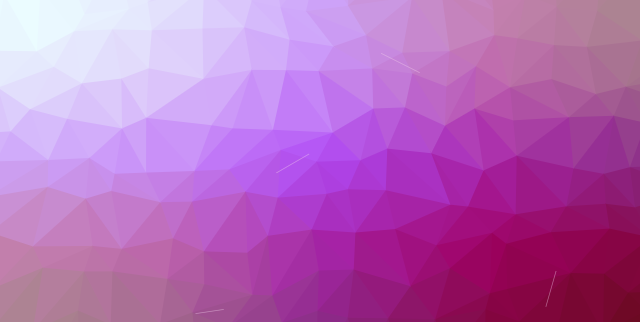
Give the GLSL for this background, as a Shadertoy shader.

```glsl
// Low-poly mesh of flat triangles, shaded from icy white through violet to dark wine.

const vec2 GRID = vec2(16.0, 8.0);

vec2 hash2(vec2 p) {
    vec2 k = vec2(dot(p, vec2(127.1, 311.7)), dot(p, vec2(269.5, 183.3)));
    return fract(sin(k) * 43758.5453);
}

float cross2(vec2 a, vec2 b) {
    return a.x * b.y - a.y * b.x;
}

float ramp(float from, float to, float t) {
    return clamp((t - from) / (to - from), 0.0, 1.0);
}

// Colour scale shared by both axes
vec3 palette(float t) {
    vec3 c = mix(vec3(0.92, 0.99, 1.0), vec3(0.87, 0.80, 0.98), ramp(0.06, 0.25, t));
    c = mix(c, vec3(0.69, 0.29, 0.96), ramp(0.25, 0.5, t));
    c = mix(c, vec3(0.62, 0.0, 0.38), ramp(0.5, 0.77, t));
    return mix(c, vec3(0.41, 0.04, 0.12), ramp(0.77, 1.0, t));
}

// Average of a left-to-right and a top-to-bottom scale
vec3 meshColor(vec2 p) {
    vec2 uv = p / GRID;
    return 0.5 * (palette(uv.x) + palette(1.0 - uv.y));
}

vec2 meshPoint(vec2 cell) {
    return cell + 0.72 * (hash2(cell) - 0.5);
}

float area(vec2 a, vec2 b, vec2 c) {
    return cross2(b - a, c - a);
}

// Distance to the left of the line from a to b
float leftOf(vec2 p, vec2 a, vec2 b) {
    return cross2(normalize(b - a), p - a);
}

// Premultiplied flat colour and coverage of one triangle
vec4 facet(vec2 p, vec2 a, vec2 b, vec2 c, float px) {
    float inside = min(leftOf(p, a, b), min(leftOf(p, b, c), leftOf(p, c, a)));
    float cover = clamp(inside / px + 0.5, 0.0, 1.0);
    return vec4(meshColor((a + b + c) / 3.0), 1.0) * cover;
}

// Thin bright seam between two points
float seam(vec2 p, vec2 a, vec2 b, float px) {
    vec2 ab = b - a;
    float h = clamp(dot(p - a, ab) / dot(ab, ab), 0.0, 1.0);
    return 1.0 - smoothstep(0.0, max(px, 0.02), length(p - a - ab * h));
}

void mainImage(out vec4 fragColor, in vec2 fragCoord) {
    vec2 p = fragCoord / iResolution.xy * GRID;
    float px = GRID.y / iResolution.y;

    // Split each nearby quad along its better-shaped diagonal
    vec4 sum = vec4(0.0);
    for (int y = -1; y <= 1; y++) {
        for (int x = -1; x <= 1; x++) {
            vec2 cell = floor(p) + vec2(x, y);
            vec2 a = meshPoint(cell);
            vec2 b = meshPoint(cell + vec2(1.0, 0.0));
            vec2 c = meshPoint(cell + vec2(1.0, 1.0));
            vec2 d = meshPoint(cell + vec2(0.0, 1.0));
            if (min(area(a, b, c), area(a, c, d)) > min(area(a, b, d), area(b, c, d))) {
                sum += facet(p, a, b, c, px) + facet(p, a, c, d, px);
            } else {
                sum += facet(p, a, b, d, px) + facet(p, b, c, d, px);
            }
        }
    }
    vec3 color = sum.rgb / max(sum.a, 0.0001);

    // Faint seams
    float glint = seam(p, vec2(6.92, 3.71), vec2(7.72, 4.17), px);
    glint = max(glint, seam(p, vec2(13.65, 0.39), vec2(13.9, 1.26), px));
    glint = max(glint, seam(p, vec2(4.9, 0.21), vec2(5.58, 0.31), px));
    glint = max(glint, seam(p, vec2(9.54, 6.67), vec2(10.48, 6.2), px));
    color = mix(color, vec3(0.95, 0.8, 0.92), 0.35 * glint);

    fragColor = vec4(color, 1.0);
}
```
